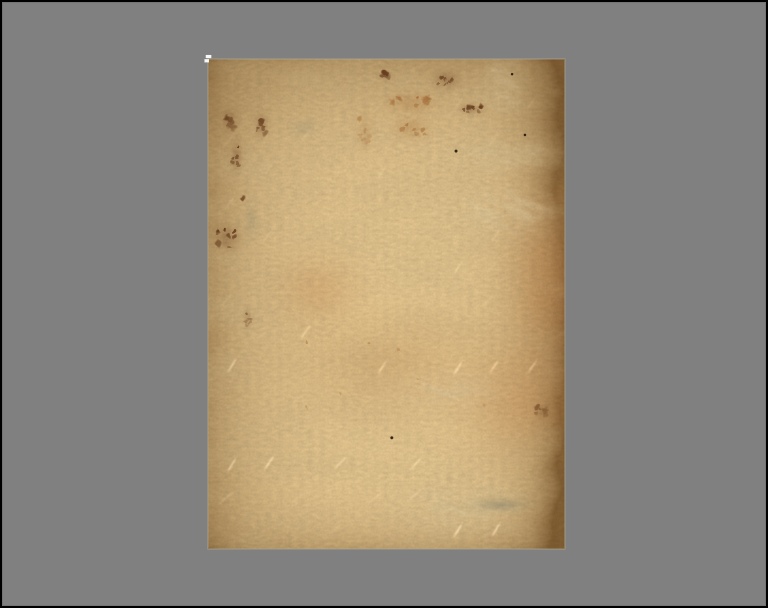
Give the GLSL for this texture, as a Shadertoy shader.

```glsl
// Draws a sheet of aged, foxed parchment on a grey, black-framed canvas.

vec2 hash2(vec2 p) {
    vec3 h = fract(p.xyx * vec3(0.1031, 0.103, 0.0973));
    h += dot(h, h.yzx + 33.33);
    return fract((h.xx + h.yz) * h.zy);
}

float corner(vec2 cell, vec2 f, vec2 o) {
    return dot(hash2(cell + o) * 2.0 - 1.0, f - o);
}

float gradientNoise(vec2 p) {
    vec2 i = floor(p), f = p - i;
    vec2 u = f * f * f * (f * (f * 6.0 - 15.0) + 10.0);
    return mix(mix(corner(i, f, vec2(0, 0)), corner(i, f, vec2(1, 0)), u.x),
               mix(corner(i, f, vec2(0, 1)), corner(i, f, vec2(1, 1)), u.x), u.y);
}

float fbm(vec2 p) {
    float sum = 0.0, amp = 0.6;
    for (int i = 0; i < 4; i++) {
        sum += amp * gradientNoise(p);
        p = p * 2.03 + 17.1;
        amp *= 0.5;
    }
    return sum;
}

float boxDist(vec2 p, vec2 halfSize) {
    vec2 d = abs(p) - halfSize;
    return length(max(d, 0.0)) + min(max(d.x, d.y), 0.0);
}

// Soft elliptical cloud in page coordinates
float smudge(vec2 q, vec2 centre, vec2 size) {
    vec2 d = (q - centre) / size;
    return exp(-dot(d, d));
}

float dot2d(vec2 q, vec2 centre, float r) {
    float d = length((q - centre) * vec2(0.729, 1.0));
    return 1.0 - smoothstep(r * 0.4, r * 1.3, d);
}

// Cluster of rusty specks scattered around a centre
float foxing(vec2 q, vec2 centre, vec2 spread, float r) {
    float ink = 0.0;
    for (int i = 0; i < 7; i++) {
        vec2 h = hash2(centre * 91.0 + float(i) * 7.3);
        float size = r * mix(0.45, 1.0, fract(h.x * 7.0 + h.y * 3.0));
        ink = max(ink, dot2d(q, centre + (h - 0.5) * 2.0 * spread, size) * (0.5 + 0.5 * h.y));
    }
    return max(ink, 0.3 * smudge(q, centre, spread * 0.9 + 0.004));
}

// Short slanted creases, one per jittered cell
float creases(vec2 s) {
    vec2 g = s * vec2(13.0, 15.0), cell = floor(g);
    vec2 h = hash2(cell + 5.0), d = fract(g) - mix(vec2(0.35), vec2(0.65), h);
    float a = 0.6 + 0.5 * h.x;
    d = mat2(cos(a), -sin(a), sin(a), cos(a)) * d;
    float stroke = exp(-d.y * d.y * 700.0) * (1.0 - smoothstep(0.08, 0.32, abs(d.x)));
    return stroke * step(0.6, h.y) * h.x;
}

vec3 parchment(vec2 q) {
    vec2 s = q * vec2(0.729, 1.0);
    float cloud = fbm(s * vec2(5.0, 13.0));

    // Age darkening toward the edges
    float age = 0.48 * exp(-q.x * 8.0) + 0.42 * exp(-(1.0 - q.y) * 9.0)
              + 0.33 * exp(-q.y * 20.0) + 1.1 * exp(-(1.0 - q.x) * 13.0);
    age *= 1.0 + 0.7 * cloud;
    vec3 col = mix(vec3(0.855, 0.745, 0.54), vec3(0.48, 0.35, 0.19), clamp(age, 0.0, 1.0));

    // Warm stains, then pale and bluish wear
    float warm = 0.3 * smudge(q, vec2(0.31, 0.53), vec2(0.1, 0.06))
               + 0.45 * smudge(q, vec2(0.95, 0.55), vec2(0.1, 0.16))
               + 0.35 * smudge(q, vec2(0.87, 0.3), vec2(0.14, 0.1));
    col = mix(col, vec3(0.74, 0.52, 0.31), warm);
    float streak = 0.6 + 1.2 * gradientNoise(s * vec2(22.0, 55.0) + s.yx * 12.0);
    float pale = smudge(q, vec2(0.83, 0.95), vec2(0.05, 0.05))
               + smudge(q, vec2(0.84, 0.8), vec2(0.13, 0.025))
               + smudge(q, vec2(0.84, 0.69), vec2(0.13, 0.04))
               + smudge(q, vec2(0.68, 0.325), vec2(0.12, 0.03))
               + smudge(q, vec2(0.7, 0.085), vec2(0.13, 0.04));
    col = mix(col, vec3(0.84, 0.77, 0.61), clamp(0.5 * pale * streak, 0.0, 0.7));
    float grey = 0.55 * smudge(q, vec2(0.82, 0.09), vec2(0.06, 0.012))
               + 0.3 * smudge(q, vec2(0.122, 0.67), vec2(0.015, 0.03))
               + 0.25 * smudge(q, vec2(0.27, 0.86), vec2(0.03, 0.015));
    col = mix(col, vec3(0.57, 0.54, 0.43), grey);

    // Paper fibre, faint laid lines and creases
    col *= 1.0 + 0.08 * cloud + 0.07 * gradientNoise(s * vec2(70.0, 150.0));
    col *= 1.0 + 0.05 * gradientNoise(s * 230.0) + 0.006 * sin(s.x * 290.0);
    col += 0.13 * creases(s) * mix(1.0, 0.25, smoothstep(0.3, 0.65, q.y));

    // Foxing with ragged outlines
    vec2 w = q + 0.007 * vec2(gradientNoise(s * 110.0), gradientNoise(s * 110.0 + 40.0));
    float rust = foxing(w, vec2(0.496, 0.967), vec2(0.012, 0.005), 0.009);
    rust = max(rust, foxing(w, vec2(0.669, 0.957), vec2(0.03, 0.014), 0.006));
    rust = max(rust, foxing(w, vec2(0.738, 0.898), vec2(0.026, 0.006), 0.007));
    rust = max(rust, foxing(w, vec2(0.062, 0.875), vec2(0.012, 0.014), 0.009));
    rust = max(rust, foxing(w, vec2(0.15, 0.865), vec2(0.012, 0.018), 0.008));
    rust = max(rust, foxing(w, vec2(0.08, 0.8), vec2(0.012, 0.025), 0.006));
    rust = max(rust, foxing(w, vec2(0.056, 0.635), vec2(0.028, 0.022), 0.008));
    rust = max(rust, 0.8 * dot2d(w, vec2(0.098, 0.716), 0.006));
    rust = max(rust, 0.6 * foxing(w, vec2(0.112, 0.471), vec2(0.008, 0.014), 0.006));
    rust = max(rust, 0.6 * foxing(w, vec2(0.933, 0.282), vec2(0.015, 0.01), 0.008));
    col = mix(col, vec3(0.34, 0.17, 0.06), 0.85 * rust);
    float ochre = max(foxing(w, vec2(0.57, 0.91), vec2(0.055, 0.018), 0.008),
                      foxing(w, vec2(0.57, 0.86), vec2(0.04, 0.018), 0.009));
    ochre = max(ochre, 0.6 * foxing(w, vec2(0.44, 0.85), vec2(0.02, 0.03), 0.008));
    ochre = max(ochre, 0.7 * foxing(w, vec2(0.52, 0.38), vec2(0.27, 0.1), 0.005));
    col = mix(col, vec3(0.58, 0.32, 0.11), 0.65 * ochre);

    // Small ink points
    float ink = max(dot2d(q, vec2(0.695, 0.812), 0.0035), dot2d(q, vec2(0.515, 0.227), 0.0035));
    ink = max(ink, max(dot2d(q, vec2(0.852, 0.969), 0.003), dot2d(q, vec2(0.888, 0.845), 0.003)));
    return mix(col, vec3(0.14, 0.08, 0.04), 0.9 * ink);
}

void mainImage(out vec4 fragColor, in vec2 fragCoord) {
    float px = 1.0 / iResolution.y;
    vec2 p = (fragCoord - 0.5 * iResolution.xy) * px, halfPage = vec2(0.2936, 0.403);
    vec2 local = p - vec2(0.004, 0.0);
    float page = boxDist(local, halfPage);
    vec3 col = mix(vec3(0.5), parchment(local / halfPage * 0.5 + 0.5), smoothstep(0.5, -0.5, page / px));
    col = mix(col, vec3(0.69, 0.67, 0.58), 0.6 * smoothstep(0.0018, 0.0, abs(page)));

    // White corner handle with two small lobes
    vec2 k = local - vec2(-halfPage.x, halfPage.y);
    float lobes = min(boxDist(k - vec2(0.001, 0.004), vec2(0.004, 0.002)),
                      boxDist(k + vec2(0.002, 0.003), vec2(0.003, 0.002)));
    col = mix(col, vec3(0.97), smoothstep(px, -0.2 * px, lobes));

    // Canvas frame
    float frame = boxDist(p, 0.5 * iResolution.xy * px) + 0.0036;
    fragColor = vec4(col * smoothstep(0.5, -0.5, frame / px), 1.0);
}
```
